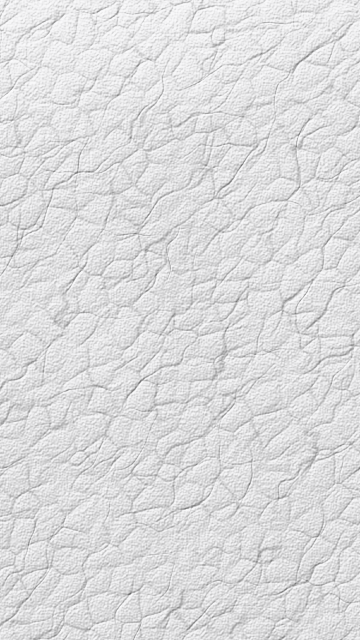
Give the GLSL for this texture, as a Shadertoy shader.

```glsl
vec2 hash2(vec2 p) {
    vec3 q = fract(p.xyx * vec3(0.1031, 0.1030, 0.0973));
    q += dot(q, q.yzx + 33.33);
    return fract((q.xx + q.yz) * q.zy);
}

float gradientCorner(vec2 cell, vec2 corner, vec2 f) {
    return dot(hash2(cell + corner) * 2.0 - 1.0, f - corner);
}

float gradientNoise(vec2 p) {
    vec2 cell = floor(p), f = fract(p);
    vec2 u = f * f * f * (f * (f * 6.0 - 15.0) + 10.0);
    vec2 x = vec2(1.0, 0.0);
    float low = mix(gradientCorner(cell, x.yy, f), gradientCorner(cell, x.xy, f), u.x);
    float high = mix(gradientCorner(cell, x.yx, f), gradientCorner(cell, x.xx, f), u.x);
    return mix(low, high, u.y);
}

float groove(float dist, float width) {
    return exp(-dist * dist / (width * width));
}

// Wavering, fading creases that run along one direction
float creaseLines(vec2 p, float angle, float spacing, float width, float seed) {
    vec2 across = vec2(-sin(angle), cos(angle));
    float v = dot(p, across) / spacing
            + 0.9 * gradientNoise(p * 6.0 + seed)
            + 0.35 * gradientNoise(p * 17.0 + seed);
    float id = floor(v);
    float offset = 0.4 * (hash2(vec2(id + 50.0, seed)).x - 0.5);
    float dist = abs(v - id - 0.5 - offset) * spacing;
    float depth = smoothstep(-0.3, 0.35, gradientNoise(p * 7.0 + seed + id * 3.1));
    return depth * groove(dist, width);
}

// Distance to the border between irregular cells, in canvas units
float cellBorder(vec2 p, float size, float angle, float stretch) {
    float c = cos(angle), s = sin(angle);
    vec2 q = vec2(c * p.x + s * p.y, (c * p.y - s * p.x) * stretch) / size + 40.0;
    vec2 cell = floor(q), f = fract(q);
    float nearest = 8.0, second = 8.0;
    for (int y = -1; y <= 1; y++)
    for (int x = -1; x <= 1; x++) {
        vec2 o = vec2(x, y);
        float d = length(o + 0.1 + 0.8 * hash2(cell + o) - f);
        second = min(second, max(nearest, d));
        nearest = min(nearest, d);
    }
    return 0.5 * (second - nearest) * size;
}

float creaseDepth(vec2 p, float border) {
    float fade = smoothstep(-0.35, 0.3, gradientNoise(p * 9.0 + 71.0));
    float depth = 0.65 * fade * groove(border, 0.0035);
    depth += 0.95 * creaseLines(p, 0.74, 0.095, 0.0042, 11.0);
    depth += 0.75 * creaseLines(p, 1.2, 0.11, 0.0038, 27.0);
    depth += 0.6 * creaseLines(p, 0.16, 0.10, 0.0036, 43.0);
    return min(depth, 1.25);
}

// x: surface height, y: crease depth
vec2 leather(vec2 p) {
    vec2 bend = vec2(gradientNoise(p * 14.0 + 5.0), gradientNoise(p * 14.0 + 19.0));
    float border = cellBorder(p + 0.018 * bend, 0.085, 0.7, 1.25);
    float crease = creaseDepth(p, border);
    float dome = 0.7 * smoothstep(0.0, 0.028, border);
    float grain = 0.75 * gradientNoise(p * 150.0 + 9.0)
                + 0.45 * gradientNoise(p * 75.0 + 3.0);
    return vec2(dome + grain - crease, crease);
}

void mainImage(out vec4 fragColor, in vec2 fragCoord) {
    vec2 p = fragCoord / iResolution.x;
    float top = fragCoord.y / iResolution.y;

    // Relief lit from the upper left
    vec2 lightStep = 0.0018 * normalize(vec2(-0.5, 0.85));
    vec2 toward = leather(p + lightStep);
    vec2 away = leather(p - lightStep);
    float slope = toward.x - away.x;
    float crease = 0.5 * (toward.y + away.y);

    // Broad brightness, whitest at the top left
    float base = mix(0.865, 0.89, top);
    base += 0.06 * smoothstep(0.72, 1.0, top - 0.08 * p.x);
    base += 0.02 * gradientNoise(p * 3.0 + 7.0);

    float shade = base - 0.25 * slope - 0.12 * crease;
    float excess = max(shade - 0.90, 0.0);
    shade = min(shade, 0.90) + 0.09 * (1.0 - exp(-excess / 0.09));

    vec3 coolTint = vec3(0.998, 0.998, 1.003);
    fragColor = vec4(clamp(shade * coolTint, 0.0, 1.0), 1.0);
}
```
